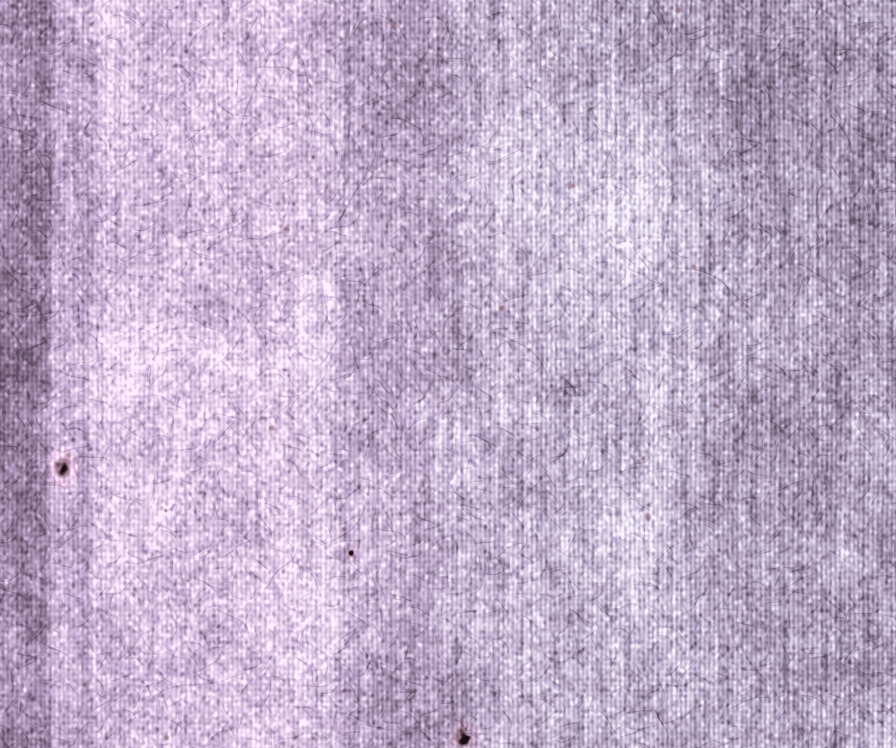
A WebGL 2 fragment shader for this texture:

```glsl
#version 300 es
precision highp float;

uniform vec2 u_resolution;
out vec4 outColor;

const vec3 SHADE = vec3(0.53, 0.455, 0.56);
const vec3 LILAC = vec3(0.745, 0.662, 0.795);
const vec3 PALE = vec3(0.94, 0.88, 0.955);
const vec3 RUST = vec3(0.50, 0.33, 0.36);
const vec3 SOOT = vec3(0.09, 0.05, 0.07);

vec3 hash3(vec2 cell, float seed) {
    vec3 v = fract(vec3(cell.xyx + seed) * vec3(0.1031, 0.1030, 0.0973));
    v += dot(v, v.yxz + 33.33);
    return fract((v.xxy + v.yzz) * v.zyx);
}

// Cellular noise: soft bumps of random sign, centred on zero
float bumps(vec2 q, float seed) {
    vec2 home = floor(q);
    float sum = 0.0;
    for (int j = -1; j <= 1; j++)
    for (int i = -1; i <= 1; i++) {
        vec2 cell = home + vec2(i, j);
        vec3 rnd = hash3(cell, seed);
        vec2 d = q - cell - rnd.xy;
        float k = max(1.0 - dot(d, d), 0.0);
        sum += (rnd.z - 0.5) * k * k * k;
    }
    return sum;
}

// Thin bent fibres, at most one per cell
float fibres(vec2 p, float freq, float share, float halfWidth, float pixel, float seed) {
    vec2 q = p * freq, home = floor(q);
    float ink = 0.0;
    for (int j = -1; j <= 1; j++)
    for (int i = -1; i <= 1; i++) {
        vec2 cell = home + vec2(i, j);
        vec3 place = hash3(cell, seed), form = hash3(cell, seed + 57.0);
        float angle = 1.57 + (place.z - 0.5) * 2.9;
        vec2 d = q - cell - place.xy;
        vec2 dir = vec2(cos(angle), sin(angle));
        float along = dot(d, dir);
        float across = d.x * dir.y - d.y * dir.x;
        across += (form.x - 0.5) * along * along + 0.04 * sin(along * 6.0 + form.y * 6.3);
        float line = 1.0 - smoothstep(0.0, halfWidth + pixel, abs(across) / freq);
        float ends = 1.0 - smoothstep(0.4, 0.9, abs(along) + 0.3 * form.y);
        ink = max(ink, line * ends * step(form.z, share) * (0.5 + 0.5 * form.x));
    }
    return ink;
}

// Small scattered stains
float specks(vec2 p, float freq, float share, float radius, float seed) {
    vec2 q = p * freq, home = floor(q);
    float stain = 0.0;
    for (int j = -1; j <= 1; j++)
    for (int i = -1; i <= 1; i++) {
        vec2 cell = home + vec2(i, j);
        vec3 rnd = hash3(cell, seed);
        float size = radius * (0.5 + fract(rnd.z * 37.0));
        float dist = length(q - cell - rnd.xy) / freq;
        stain = max(stain, step(rnd.z, share) * (1.0 - smoothstep(0.2 * size, size, dist)));
    }
    return stain;
}

// Burnt pinhole with a rusty rim and a pale ring
vec3 pinhole(vec3 base, vec2 p, vec2 centre, float radius) {
    float dist = length((p - centre) * vec2(1.1, 0.9)) / radius + 1.1 * bumps(p * 150.0, 71.0);
    vec3 col = base + vec3(0.09, 0.04, 0.04) * exp(-pow((dist - 2.0) / 0.6, 2.0));
    col = mix(col, RUST, 0.7 * (1.0 - smoothstep(0.8, 1.7, dist)));
    return mix(col, SOOT, 1.0 - smoothstep(0.5, 1.15, dist));
}

float band(float x, float from, float to, float soft) {
    return smoothstep(from - soft, from + soft, x) - smoothstep(to - soft, to + soft, x);
}

float glow(vec2 p, vec2 centre, vec2 size) {
    vec2 d = (p - centre) / size;
    return exp(-dot(d, d));
}

// Broad light and dark strips across the sheet
float sheetLight(vec2 p) {
    float x = p.x + 0.004 * sin(p.y * 5.0);
    float t = 0.61;
    t -= 0.44 * (1.0 - smoothstep(0.064, 0.074, x));
    t -= 0.14 * band(x, 0.110, 0.125, 0.004);
    t += 0.14 * band(x, 0.125, 0.45, 0.012);
    t -= 0.09 * band(x, 0.45, 0.64, 0.015) + 0.05 * band(x, 0.53, 0.60, 0.02);
    t -= 0.23 * smoothstep(0.82, 1.08, x);
    t += 0.17 * glow(p, vec2(0.80, 0.68), vec2(0.14, 0.22));
    t += 0.15 * glow(p, vec2(0.15, 0.42), vec2(0.08, 0.15));
    return t - 0.10 * smoothstep(0.75, 1.0, p.y) * smoothstep(0.3, 0.8, x);
}

void main() {
    float pixel = 1.0 / u_resolution.y;
    vec2 p = gl_FragCoord.xy * pixel;
    float right = smoothstep(0.25, 0.85, p.x);

    // Cloudy thickness and fine grain
    float t = sheetLight(p);
    t += 0.34 * bumps(p * vec2(9.0, 7.0), 3.0) + 0.26 * bumps(p * 24.0, 11.0);
    t += 0.25 * bumps(p * 75.0, 19.0) + 0.82 * bumps(p * vec2(205.0, 180.0), 29.0);

    // Ribbed weave with uneven threads
    float wobble = 0.5 * sin(p.y * 9.0) + 0.4 * sin(p.y * 23.0 + p.x * 7.0);
    float rib = sin(p.x * 1005.0 + wobble);
    float row = sin(p.y * 880.0 + 0.6 * sin(p.x * 31.0));
    t += (0.10 + 0.06 * right) * rib + 0.04 * row;
    t += (0.28 + 0.20 * right) * bumps(p * vec2(150.0, 9.0), 37.0);

    // Fibre layers, short to long
    t -= 0.36 * fibres(p, 42.0, 0.85, 0.0006, pixel, 5.0);
    t -= 0.32 * fibres(p + 0.37, 24.0, 0.8, 0.0006, pixel, 13.0);
    t -= 0.34 * fibres(p + 0.71, 8.0, 0.4, 0.0007, pixel, 23.0);

    // Tone ramp, pinker on the left and cooler on the right
    t = clamp(t, -0.35, 1.15);
    vec3 col = t < 0.5 ? mix(SHADE, LILAC, 2.0 * t) : mix(LILAC, PALE, 2.0 * t - 1.0);
    col *= mix(vec3(1.015, 0.985, 1.01), vec3(0.975, 1.01, 0.995), right);

    // Stains and pinholes
    col = mix(col, RUST, 0.6 * specks(p, 9.0, 0.28, 0.0045, 41.0));
    col = pinhole(col, p, vec2(0.084, 0.374), 0.0085);
    col = pinhole(col, p, vec2(0.620, 0.012), 0.0085);
    col = pinhole(col, p, vec2(0.470, 0.260), 0.0030);
    outColor = vec4(clamp(col, 0.0, 1.0), 1.0);
}
```
